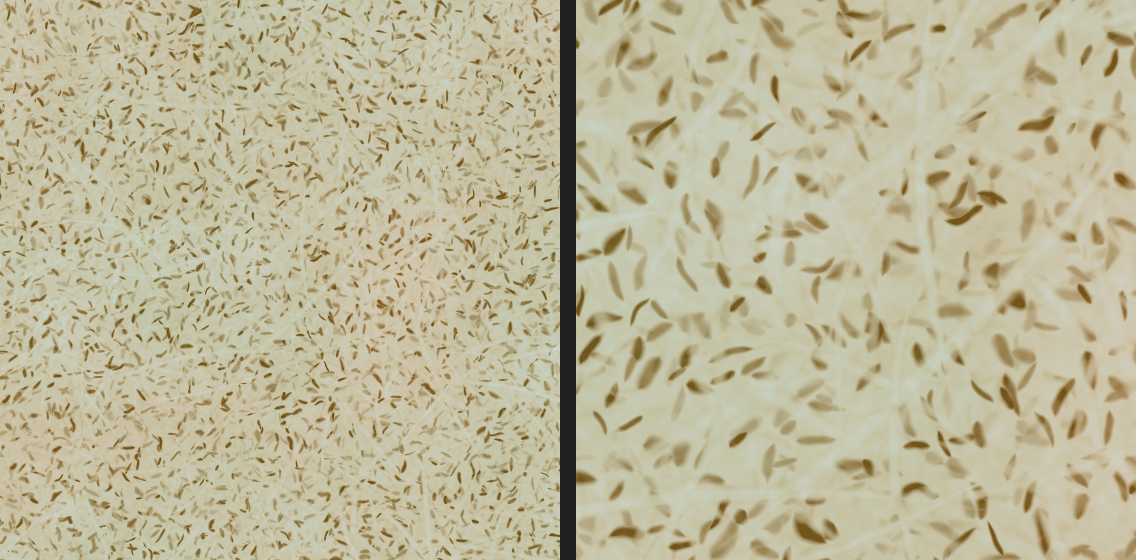
Left: the whole. Right: its middle third, enlarged.
Reproduce this texture procedurally as a WebGL 1 fragment shader.

```glsl
precision highp float;
// Pale fibrous pulp board: short brown gaps lie between matted, overlapping fibres.
// Gaps and fibres are jittered, bent strokes on grids; together they give a depth
// value that is coloured through a cream-to-brown ramp.
uniform vec2 u_resolution;

const float PI = 3.14159265;

float hash(vec2 p) {
  vec3 q = fract(vec3(p.xyx) * 0.1031);
  q += dot(q, q.yzx + 33.33);
  return fract((q.x + q.y) * q.z);
}

float noise(vec2 p) {
  vec2 i = floor(p);
  vec2 f = fract(p);
  f = f * f * (3.0 - 2.0 * f);
  float low = mix(hash(i), hash(i + vec2(1.0, 0.0)), f.x);
  float high = mix(hash(i + vec2(0.0, 1.0)), hash(i + vec2(1.0, 1.0)), f.x);
  return mix(low, high, f.y);
}

float clouds(vec2 p) {
  return 0.55 * noise(p) + 0.3 * noise(p * 2.1 + 17.0) + 0.15 * noise(p * 4.3 + 41.0);
}

vec2 rotate(vec2 p, float angle) {
  float c = cos(angle);
  float s = sin(angle);
  return vec2(c * p.x + s * p.y, c * p.y - s * p.x);
}

// Soft bent strokes, one per grid cell; size is half length and half width in cells.
// spread sets how far directions stray from the flow, weakest the faintest stroke.
float strokes(vec2 p, float cells, vec2 size, float spread, float weakest, float seed) {
  vec2 g = p * cells;
  vec2 home = floor(g);
  float result = 0.0;
  for (int y = -1; y <= 1; y++) {
    for (int x = -1; x <= 1; x++) {
      vec2 cell = home + vec2(float(x), float(y));
      vec2 id = cell + seed * vec2(13.7, 29.3) + 100.0;
      vec2 center = cell + vec2(hash(id), hash(id + 51.3));
      float flow = 2.0 * PI * noise(center / cells * 5.0 + 8.0);
      float angle = flow + spread * (hash(id + 87.1) - 0.5);
      vec2 q = rotate(g - center, angle);
      q.y += (hash(id + 123.7) - 0.5) * 0.6 * q.x * q.x;
      vec2 extent = size * vec2(mix(0.6, 1.3, hash(id + 171.9)),
                                mix(0.65, 1.35, hash(id + 203.3)));
      float along = q.x / extent.x;
      float edge = abs(q.y) / extent.y + along * along * along * along;
      float strength = mix(weakest, 1.0, hash(id + 259.1));
      result = max(result, strength * (1.0 - smoothstep(0.2, 1.0, edge)));
    }
  }
  return result;
}

// Three sizes of fibre, two sheets of each.
float fibreMat(vec2 p) {
  float mat = 0.0;
  for (int i = 0; i < 2; i++) {
    float sheet = float(i);
    mat = max(mat, strokes(p, 4.0, vec2(0.75, 0.028), 6.3, 0.75, 3.0 + sheet));
    mat = max(mat, strokes(p, 8.0, vec2(0.75, 0.055), 6.3, 0.6, 7.0 + sheet));
    mat = max(mat, strokes(p, 14.0, vec2(0.75, 0.085), 4.0, 0.5, 11.0 + sheet));
  }
  return mat;
}

vec3 pulpRamp(float depth) {
  vec3 cream = vec3(0.795, 0.798, 0.72);
  vec3 straw = vec3(0.78, 0.75, 0.62);
  vec3 sand = vec3(0.72, 0.67, 0.53);
  vec3 tan_ = vec3(0.66, 0.59, 0.42);
  vec3 ochre = vec3(0.58, 0.48, 0.28);
  vec3 umber = vec3(0.45, 0.33, 0.10);
  float t = depth * 5.0;
  vec3 color = mix(cream, straw, clamp(t, -0.7, 1.0));
  color = mix(color, sand, clamp(t - 1.0, 0.0, 1.0));
  color = mix(color, tan_, clamp(t - 2.0, 0.0, 1.0));
  color = mix(color, ochre, clamp(t - 3.0, 0.0, 1.0));
  return mix(color, umber, clamp(t - 4.0, 0.0, 1.0));
}

void main() {
  vec2 uv = gl_FragCoord.xy / min(u_resolution.x, u_resolution.y);

  // Ragged outlines
  vec2 wobble = vec2(noise(uv * 75.0), noise(uv * 75.0 + 63.0)) - 0.5;
  vec2 p = uv + 0.006 * wobble;

  // Gaps, partly covered by fibres
  float gaps = max(strokes(p, 34.0, vec2(0.43, 0.18), 2.6, 0.3, 1.0),
                   strokes(p, 42.0, vec2(0.45, 0.19), 2.6, 0.25, 2.0));
  float faintGaps = strokes(p, 52.0, vec2(0.5, 0.2), 2.2, 0.2, 5.0);
  float mat = fibreMat(uv + 0.002 * wobble);
  float rim = 4.0 * mat * (1.0 - mat);

  // Depth: broad clouds, fine grain, gaps and fibre relief
  float depth = 0.09 + 0.24 * (clouds(uv * 9.0) - 0.5);
  depth += 0.12 * (noise(uv * 130.0) - 0.5) + 0.08 * (noise(uv * 260.0) - 0.5);
  depth += (0.92 * gaps + 0.2 * faintGaps) * (1.0 - 0.85 * mat);
  depth += 0.06 * rim - 0.1 * mat;

  // Slow drift between greenish and rosy pulp
  float drift = clouds(uv * 4.0 + 25.0) - 0.5;
  vec3 color = pulpRamp(depth) + drift * vec3(0.06, -0.025, -0.03);
  gl_FragColor = vec4(color, 1.0);
}
```
